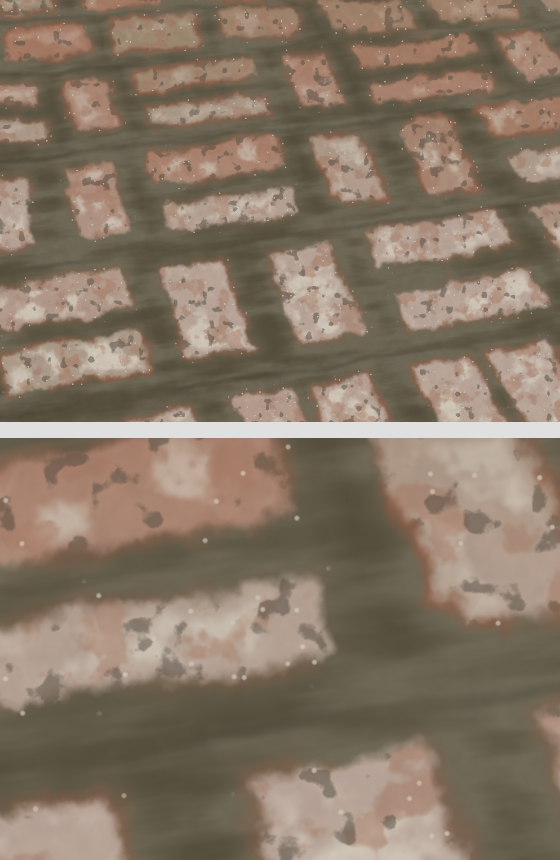
Top: the whole. Bottom: its middle third, enlarged.
Write a Shadertoy shader that draws this texture.

```glsl
const vec3 MORTAR_DARK = vec3(0.335, 0.305, 0.235);
const vec3 MORTAR_LIGHT = vec3(0.43, 0.405, 0.335);
const vec3 FRINGE = vec3(0.54, 0.37, 0.285);
const vec3 TERRACOTTA = vec3(0.64, 0.47, 0.385);
const vec3 TAN = vec3(0.60, 0.535, 0.445);
const vec3 PINK_GREY = vec3(0.715, 0.64, 0.59);
const vec3 LIME = vec3(0.81, 0.775, 0.72);
const vec3 PIT = vec3(0.31, 0.28, 0.24);

// Layout of each course, from far to near, in canvas heights
const int ROWS = 6;
const float PERIOD[ROWS] = float[](0.48, 0.502, 0.524, 0.813, 0.913, 0.441);
const float PAIR_X[ROWS] = float[](0.168, 0.493, 0.744, 0.934, 0.618, 0.761);
const float PAIR_GAP[ROWS] = float[](0.25, 0.251, 0.0, 0.208, 0.254, 0.19);
const float HALF_WIDTH[ROWS] = float[](0.095, 0.100, 0.059, 0.064, 0.085, 0.082);
const float MID_X = 0.664;
const float CORNER = 0.014;
const float EDGE_WEAR = 0.026;
const float SPECK_SCALE = 95.0;

float hash(vec2 p) {
    vec3 q = fract(vec3(p.xyx) * 0.1031);
    q += dot(q, q.yzx + 33.33);
    return fract((q.x + q.y) * q.z);
}

float noise(vec2 p) {
    vec2 i = floor(p), f = fract(p);
    f = f * f * (3.0 - 2.0 * f);
    return mix(mix(hash(i), hash(i + vec2(1, 0)), f.x),
               mix(hash(i + vec2(0, 1)), hash(i + vec2(1, 1)), f.x), f.y);
}

float fbm(vec2 p) {
    float sum = 0.0, amp = 0.5;
    for (int i = 0; i < 4; i++) {
        sum += amp * noise(p);
        p = mat2(1.6, 1.2, -1.2, 1.6) * p + 7.3;
        amp *= 0.5;
    }
    return sum / 0.9375;
}

float boxDistance(vec2 p, vec2 halfSize) {
    vec2 q = abs(p) - halfSize + CORNER;
    return length(max(q, 0.0)) + min(max(q.x, q.y), 0.0) - CORNER;
}

// Keeps the closer of two bricks: x = distance, yz = identity
vec3 closer(vec3 a, vec3 b) {
    return a.x < b.x ? a : b;
}

// Nearest brick and the strength of the seams between courses
vec3 findBrick(vec2 p, out float seam) {
    vec3 best = vec3(1.0, 0.0, 0.0);
    seam = 0.0;
    for (int i = 0; i < ROWS; i++) {
        float r = float(i) - 1.0;
        float depth = 0.057 + 0.0346 * r;
        float slope = 0.086 + 0.025 * r;
        float y = p.y - (0.052 + 0.114 * r + 0.0346 * r * r) + slope * (p.x - MID_X);
        float x = p.x - (0.12 + 0.35 * p.x) * y - PAIR_X[i];

        // Upright bricks, in pairs
        float cell = round(x / PERIOD[i]);
        float a = x - cell * PERIOD[i];
        float side = a < 0.0 ? -1.0 : 1.0;
        vec2 q = vec2(a - side * PAIR_GAP[i] * 0.5, y);
        if (PAIR_GAP[i] == 0.0) side = 1.0;
        vec2 size = vec2(HALF_WIDTH[i], max(depth * 0.73, 0.03));
        best = closer(best, vec3(boxDistance(q, size), r, cell * 4.0 + side));

        // Flat bricks, stacked by two between the pairs
        if (i > 1 && i < 5) {
            float b = x - 0.5 * PERIOD[i];
            cell = round(b / PERIOD[i]);
            side = y < 0.0 ? -1.0 : 1.0;
            q = vec2(b - cell * PERIOD[i], y - side * depth * 0.48);
            size = vec2(0.138 + 0.0104 * r, depth * 0.34);
            best = closer(best, vec3(boxDistance(q, size), r, cell * 4.0 + side + 51.0));
        }
        float seamDistance = abs(y - 0.0743 - 0.0346 * r);
        seam = max(seam, smoothstep(0.011, 0.0, seamDistance));
    }
    return best;
}

void mainImage(out vec4 fragColor, in vec2 fragCoord) {
    vec2 p = fragCoord / iResolution.y;
    p.y = 1.0 - p.y;
    vec2 warp = vec2(fbm(p * 9.0), fbm(p * 9.0 + 31.0)) - 0.5;
    float seam;
    vec3 brick = findBrick(p + warp * 0.026, seam);
    vec2 id = brick.yz + 60.0;
    float tone = hash(id), wear = hash(id + 17.0), rust = hash(id + 41.0);
    float grain = fbm(p * 75.0), patches = fbm(p * 22.0 + tone * 9.0);
    float d = brick.x + (fbm(p * 28.0 + 5.0) - 0.5) * EDGE_WEAR
            + (grain - 0.5) * 0.012 + wear * 0.007;

    // Smeared mortar with trowel streaks and darker seams
    float streak = fbm(vec2(p.x * 8.0, (p.y + 0.13 * p.x) * 38.0));
    float haze = smoothstep(0.34, 0.72, 0.55 * streak + 0.45 * fbm(p * 5.0 + 12.0));
    haze += 0.45 * smoothstep(0.04, 0.0, d);
    vec3 color = mix(MORTAR_DARK, MORTAR_LIGHT, min(haze, 1.0));
    color *= 1.0 - 0.12 * seam * smoothstep(0.3, 0.6, streak);

    // Brick face, paler toward the near side
    float near = smoothstep(0.05, 0.65, p.y);
    vec3 face = mix(TERRACOTTA, TAN, smoothstep(0.25, 0.65, tone));
    face = mix(face, PINK_GREY, clamp(near * 0.9 + (wear - 0.5) * 0.6, 0.0, 1.0));
    float lime = smoothstep(0.44, 0.68, patches) * smoothstep(-0.008, -0.028, d);
    face = mix(face, LIME, lime * (0.3 + 0.6 * near));
    face = mix(face, TERRACOTTA, 0.5 * smoothstep(0.52, 0.68, fbm(p * 34.0 + 70.0)));
    face = mix(face, PIT, 0.5 * smoothstep(0.65, 0.75, noise(p * 60.0) * 0.6 + grain * 0.4));

    // Rusty rim fading into the mortar
    float rim = smoothstep(0.014, -0.004, d) * (0.35 + 0.6 * rust);
    color = mix(color, FRINGE, rim * smoothstep(0.25, 0.55, fbm(p * 14.0 + 3.0)));
    color = mix(color, face, smoothstep(0.002, -0.013, d));

    // Lime specks scattered around the bricks
    vec2 speckCell = floor(p * SPECK_SCALE);
    vec2 jitter = vec2(hash(speckCell + 3.0), hash(speckCell + 9.0)) * 0.5 + 0.25;
    float speck = smoothstep(0.28, 0.08, length(fract(p * SPECK_SCALE) - jitter));
    speck *= step(0.94, hash(speckCell)) * smoothstep(0.018, 0.0, d);
    color = mix(color, LIME, speck * 0.75);

    color *= 0.96 + 0.08 * grain;
    fragColor = vec4(color, 1.0);
}
```
